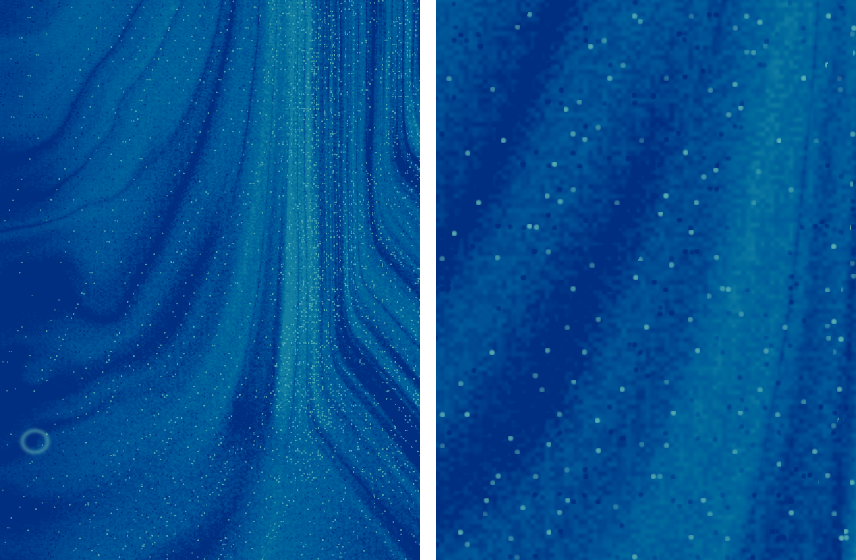
Left: the whole. Right: its middle third, enlarged.
This texture is drawn by a WebGL 1 fragment shader. Its source:

```glsl
precision highp float;
// Poured blue paint: streaks fan out from an upright spine, fold at the left
// edge and are strewn with fine glitter. A closed-form flow label is constant
// along each streak; stretched noise over that label gives the marbling.

#define SPINE_X 0.535
#define STREAK_FREQ 62.0
#define STREAK_CONTRAST 0.72
#define FINE_CONTRAST 0.42
#define CREASE_DEPTH 0.36
#define FOLD_WARP 0.17
#define GRAIN_CELLS 270.0
#define GRAIN_CONTRAST 0.36
#define GLITTER_AMOUNT 0.09

uniform vec2 u_resolution;

const vec3 NAVY = vec3(0.00, 0.18, 0.50);
const vec3 COBALT = vec3(0.00, 0.27, 0.56);
const vec3 AZURE = vec3(0.00, 0.35, 0.60);
const vec3 CERULEAN = vec3(0.00, 0.41, 0.61);
const vec3 TEAL = vec3(0.07, 0.49, 0.63);
const vec3 GLINT = vec3(0.36, 0.70, 0.70);

float hash(vec2 p) {
  return fract(sin(dot(p, vec2(127.1, 311.7))) * 43758.5453);
}

float noise(vec2 p) {
  vec2 i = floor(p), f = fract(p);
  f = f * f * (3.0 - 2.0 * f);
  return mix(mix(hash(i), hash(i + vec2(1.0, 0.0)), f.x),
             mix(hash(i + vec2(0.0, 1.0)), hash(i + 1.0), f.x), f.y);
}

float fbm(vec2 p) {
  float sum = 0.0, amp = 0.5;
  for (int i = 0; i < 3; i++) {
    sum += amp * noise(p);
    p = mat2(1.6, 1.2, -1.2, 1.6) * p + 7.3;
    amp *= 0.5;
  }
  return sum / 0.875;
}

float bump(float x, float width) {
  return exp(-x * x / (width * width));
}

float smoothMin(float a, float b, float k) {
  float h = max(k - abs(a - b), 0.0) / k;
  return min(a, b) - h * h * k * 0.25;
}

// Negative on the left fan, positive on the right, zero along the spine.
float flowLabel(vec2 p) {
  float e = p.x - SPINE_X;
  float fan = -e * (p.y + 0.3) / (1.0 + 5.5 * abs(e));
  float bend = smoothMin(e, (e - 0.17 + 0.85 * p.y) / 3.5, 0.02);
  return e < 0.0 ? -fan : max(bend, 0.0);
}

// Soft round grains, one per cell; a share of the cells is filled.
float grains(vec2 p, float share) {
  vec2 cell = floor(p);
  vec2 offset = vec2(hash(cell + 3.1), hash(cell + 8.7)) - 0.5;
  float d = length(fract(p) - 0.5 - 0.4 * offset);
  return step(hash(cell + 19.4), share) * smoothstep(0.65, 0.2, d);
}

vec3 paint(float t) {
  t = clamp(t, 0.0, 1.0) * 4.0;
  vec3 c = mix(NAVY, COBALT, clamp(t, 0.0, 1.0));
  c = mix(c, AZURE, clamp(t - 1.0, 0.0, 1.0));
  c = mix(c, CERULEAN, clamp(t - 2.0, 0.0, 1.0));
  return mix(c, TEAL, clamp(t - 3.0, 0.0, 1.0));
}

void main() {
  vec2 p = gl_FragCoord.xy / u_resolution.y;

  // Folds grow towards the left edge; elsewhere the flow only wavers.
  float folded = smoothstep(0.36, 0.02, p.x);
  vec2 swirl = vec2(fbm(p * 4.2 + 2.0), fbm(p * 4.2 + 31.0)) - 0.5;
  vec2 q = p + swirl * (0.012 + 2.0 * FOLD_WARP * folded);
  float s = flowLabel(q);
  float right = smoothstep(0.0, 0.03, s);

  // Streaks at three widths, each drifting slowly along the flow.
  float broad = noise(vec2(s * STREAK_FREQ + 5.0, q.y * 1.6));
  float middle = noise(vec2(s * STREAK_FREQ * 2.6, q.y * 2.4 + 9.0));
  float fine = noise(vec2(s * STREAK_FREQ * 6.0, q.y * 3.5 + 4.0));
  float ridge = noise(vec2(s * STREAK_FREQ * 1.3 + 40.0, q.y * 2.0));
  float crease = pow(1.0 - abs(2.0 * ridge - 1.0), 7.0);

  float tone = 0.57 + STREAK_CONTRAST * (broad - 0.5);
  tone += FINE_CONTRAST * (middle - 0.5 + (0.4 + 0.6 * right) * (fine - 0.5));
  tone -= CREASE_DEPTH * crease;

  // Large shades: bright spine, deep right bank, dark left edge, calm pool.
  float spine = bump(p.x - SPINE_X - 0.005, 0.05) * smoothstep(0.05, 0.3, p.y);
  float rim = bump(s - 0.083 - 0.006 * swirl.x, 0.005) * smoothstep(0.8, 0.4, p.y);
  float pool = bump(p.x - SPINE_X, 0.11) * smoothstep(0.27, 0.12, p.y);
  tone += 0.26 * spine + 0.45 * rim - 0.2 * right;
  tone -= 0.34 * smoothstep(0.2, 0.0, p.x + 0.2 * swirl.y);
  tone = mix(tone, 0.7 + 0.4 * swirl.x, 0.65 * pool);

  // Grain everywhere, glitter mostly on the spine and the right streaks.
  vec2 g = p * GRAIN_CELLS;
  tone += GRAIN_CONTRAST * (noise(g * 1.3) - 0.5) * (1.0 - 0.5 * folded);
  tone -= 0.3 * grains(g + 57.0, 0.05);
  float density = 0.35 + 1.6 * spine + 2.2 * right * fine * middle + 1.5 * rim;
  density *= (1.0 - 0.8 * folded) * (0.5 + fine);
  float glitter = grains(g, GLITTER_AMOUNT * density);
  glitter *= 0.35 + 0.6 * hash(floor(g) + 71.0);

  // One pale cell ring in the lower left folds.
  float ring = bump(length((p - vec2(0.063, 0.212)) * vec2(1.0, 1.15))
                    - 0.02 - 0.02 * swirl.x, 0.005);
  vec3 color = mix(paint(tone), GLINT, clamp(glitter + 0.5 * ring, 0.0, 1.0));
  gl_FragColor = vec4(color, 1.0);
}
```
